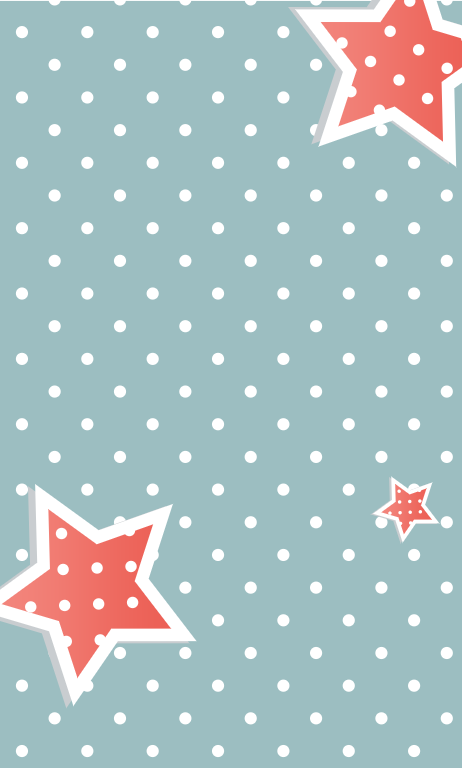
This pattern is drawn by a WebGL 1 fragment shader. Its source:

```glsl
precision highp float;
uniform vec2 u_resolution;

// Colours
const vec3 TEAL = vec3(0.61, 0.745, 0.757);
const vec3 WHITE = vec3(1.0);
const vec3 SHADOW = vec3(0.79, 0.805, 0.815);
const vec3 CORAL_LIGHT = vec3(0.95, 0.52, 0.485);
const vec3 CORAL_DEEP = vec3(0.925, 0.375, 0.335);

// Background dots, in canvas heights
const float DOT_PITCH = 0.0851;
const float DOT_RADIUS = 0.0079;
const vec2 DOT_ORIGIN = vec2(0.0286, 0.0221);
const float TOP_LINE = 0.0012;

// Star shape, in star radii
const float INNER_RADIUS = 0.5;
const float CORAL_SCALE = 0.76;
const vec2 STAR_DOT_PITCH = vec2(0.287, 0.304);
const float STAR_DOT_RADIUS = 0.048;

// Placement of the stars
const float BIG = 0.1542;
const float SMALL = 0.046;
const vec2 LOWER_STAR = vec2(0.1176, 0.2333);
const vec2 UPPER_STAR = vec2(0.5225, 0.9193);
const vec2 SMALL_STAR = vec2(0.5309, 0.3389);
const float UPRIGHT_TURN = 0.799;
const float FLIPPED_TURN = 0.168;
const vec2 LOWER_SHADOW = vec2(-0.06, -0.018);
const vec2 UPPER_SHADOW = vec2(-0.06, 0.02);
const vec3 LOWER_DOTS = vec3(0.057, 0.176, 0.044);    // origin, angle
const vec3 UPPER_DOTS = vec3(-0.019, -0.152, -0.576);

const float SECTOR = 1.2566371; // a fifth of a turn

float cover(float d, float px) {
    return clamp(0.5 - d / px, 0.0, 1.0);
}

vec2 rotate(vec2 p, float a) {
    float c = cos(a), s = sin(a);
    return vec2(c * p.x + s * p.y, c * p.y - s * p.x);
}

// Distance to the nearest dot of a rectangular lattice
float latticeDots(vec2 p, vec2 pitch, float radius) {
    return length((fract(p / pitch + 0.5) - 0.5) * pitch) - radius;
}

// Five-pointed star of unit radius with sharp corners
float star(vec2 p, float turn) {
    float a = atan(p.y, p.x + 1e-6) - turn;
    a = abs(mod(a + 0.5 * SECTOR, SECTOR) - 0.5 * SECTOR);
    vec2 folded = length(p) * vec2(cos(a), sin(a));
    vec2 tip = vec2(1.0, 0.0);
    vec2 notch = INNER_RADIUS * vec2(cos(0.5 * SECTOR), sin(0.5 * SECTOR));
    vec2 edge = normalize(notch - tip);
    return dot(folded - tip, vec2(edge.y, -edge.x));
}

// Shadow, white border and dotted coral centre
vec3 paintStar(vec3 col, vec2 p, vec2 centre, float size, float turn,
               vec2 shadowShift, vec3 dots, float pixel) {
    vec2 q = (p - centre) / size;
    float px = pixel / size;
    col = mix(col, SHADOW, cover(star(q - shadowShift, turn), px));
    col = mix(col, WHITE, cover(star(q, turn), px));

    vec3 coral = mix(CORAL_LIGHT, CORAL_DEEP, smoothstep(-0.8, 0.75, q.x));
    float spot = latticeDots(rotate(q - dots.xy, dots.z), STAR_DOT_PITCH, STAR_DOT_RADIUS);
    coral = mix(coral, WHITE, cover(spot, px));
    float centreEdge = star(q / CORAL_SCALE, turn) * CORAL_SCALE;
    return mix(col, coral, cover(centreEdge, px));
}

void main() {
    float pixel = 1.0 / u_resolution.y;
    vec2 p = gl_FragCoord.xy * pixel;

    // Two interleaved lattices make the staggered dots
    vec2 g = p - DOT_ORIGIN;
    float d = min(latticeDots(g, vec2(DOT_PITCH), DOT_RADIUS),
                  latticeDots(g - 0.5 * DOT_PITCH, vec2(DOT_PITCH), DOT_RADIUS));
    vec3 col = mix(TEAL, WHITE, cover(d, pixel));
    col = mix(col, WHITE, cover(1.0 - TOP_LINE - p.y, pixel));

    col = paintStar(col, p, LOWER_STAR, BIG, UPRIGHT_TURN, LOWER_SHADOW, LOWER_DOTS, pixel);
    col = paintStar(col, p, UPPER_STAR, BIG, FLIPPED_TURN, UPPER_SHADOW, UPPER_DOTS, pixel);
    col = paintStar(col, p, SMALL_STAR, SMALL, UPRIGHT_TURN, LOWER_SHADOW, LOWER_DOTS, pixel);

    gl_FragColor = vec4(col, 1.0);
}
```
